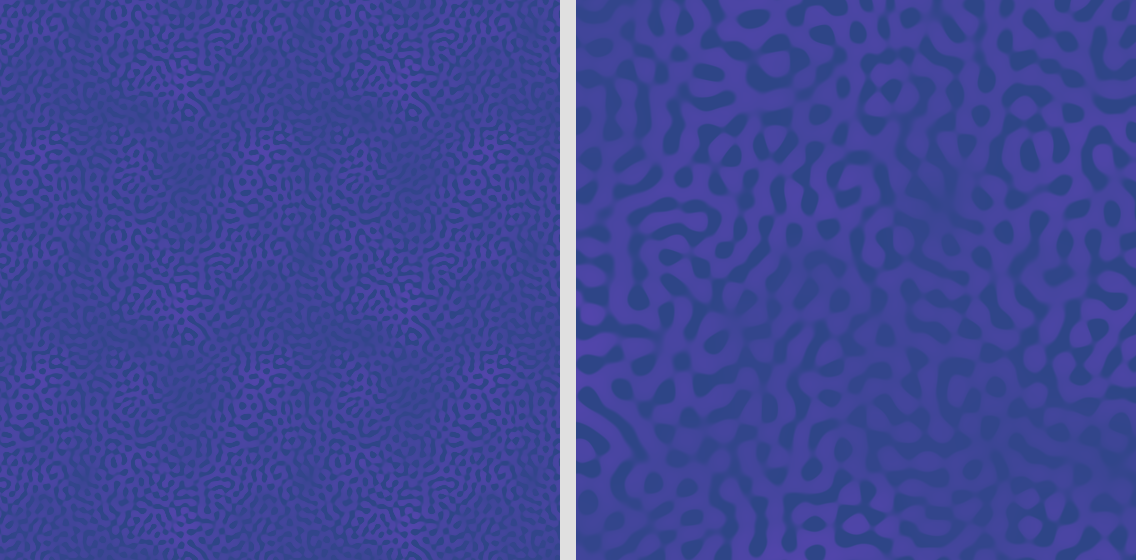
Left, the full canvas; right, a detail of the centre.
Write a Shadertoy shader that draws this pattern.

```glsl
// Tiling labyrinth of short, dark blue worms on mottled violet, 2.5 tiles across and down.
// Whole-number plane waves of similar length and random phase sum to a seamless maze field;
// wrapped value noise bends it and varies the ground tone and line strength.

const float TAU = 6.2831853;

// Integer hash of a lattice cell, returned in 0..1
float hash(ivec2 cell) {
    uint h = uint(cell.x) * 1597334677u ^ uint(cell.y) * 3812015801u;
    h = (h ^ (h >> 16)) * 2146121005u;
    h = (h ^ (h >> 15)) * 2221713035u;
    return float((h ^ (h >> 16)) >> 8) / 16777216.0;
}

// Value noise that wraps after "cells" lattice steps per tile
float tileNoise(vec2 uv, int cells, int seed) {
    vec2 p = uv * float(cells);
    ivec2 a = ivec2(floor(p)) % cells;
    ivec2 b = (a + 1) % cells;
    ivec2 offset = ivec2(seed * 37, seed * 91);
    vec2 w = fract(p);
    w = w * w * w * (w * (w * 6.0 - 15.0) + 10.0);
    float low = mix(hash(a + offset), hash(ivec2(b.x, a.y) + offset), w.x);
    float high = mix(hash(ivec2(a.x, b.y) + offset), hash(b + offset), w.x);
    return mix(low, high, w.y);
}

// Band-limited random field, about 23 ridges per tile, unit variance
float mazeField(vec2 uv) {
    const int WAVES = 48;
    float sum = 0.0;
    for (int i = 0; i < WAVES; i++) {
        float angle = float(i) * 2.39996;
        float radius = mix(19.0, 27.0, hash(ivec2(i, 7)));
        vec2 wave = round(radius * vec2(cos(angle), sin(angle)));
        sum += cos(TAU * (dot(wave, uv) + hash(ivec2(i, 19))));
    }
    return sum * sqrt(2.0 / float(WAVES));
}

void mainImage(out vec4 fragColor, in vec2 fragCoord) {
    vec2 uv = fract(fragCoord / iResolution.y * 2.5);

    // Ground tone: a broad diagonal swell with finer mottling
    float swell = 0.5 + 0.5 * cos(TAU * (uv.x + uv.y - 0.07));
    float tone = 0.25 * swell
               + 0.45 * tileNoise(uv, 5, 1)
               + 0.30 * tileNoise(uv, 11, 2);

    // Bent maze, with a faint lighter halo in its valleys
    vec2 bend = vec2(tileNoise(uv, 5, 3), tileNoise(uv, 5, 4)) - 0.5;
    float field = mazeField(uv + 0.03 * bend);
    float ground = 0.57 + 0.62 * (tone - 0.5) - 0.05 * clamp(field, -1.5, 0.5);

    // Lines fade into the ground where the tone is low
    float line = smoothstep(-0.2, 0.75, field);
    line *= mix(0.7, 1.0, smoothstep(0.25, 0.5, tone));
    float shade = mix(ground, 0.06, line);

    vec3 color = mix(vec3(0.17, 0.27, 0.52), vec3(0.35, 0.27, 0.70), clamp(shade, 0.0, 1.1));
    fragColor = vec4(color, 1.0);
}
```
